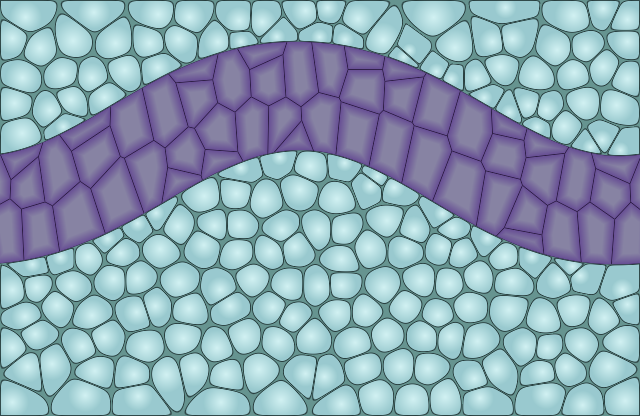
Write a Shadertoy shader that draws this pattern.

```glsl
// Plant-like tissue: an arched band of angular purple cells between fields of
// rounded pale cells. Both are Voronoi diagrams; the pale cells are rounded by
// a soft minimum of the distances to all their sides.

const float TAU = 6.2831853;
const float ROWS = 14.0;            // rows of pale cells over the height
const float CELL_WIDTH = 0.082;
const float JITTER = 0.52;
const float ROUNDNESS = 4.4;        // lower is rounder
const float GAP = 0.0010;           // half the gap between pale cells
const float LINE = 0.0007;          // half the outline width
const float BAND_CELL_WIDTH = 0.083;
const float BAND_SQUASH = 0.72;     // below 1 the band cells grow taller
const float BAND_GLOW = 0.026;      // depth of the purple rim
const float ARCH_PEAK = 0.474;      // as a share of the width
const float ARCH_MIDDLE = 0.632;
const float ARCH_HEIGHT = 0.145;

const vec3 GAP_COLOR = vec3(0.40, 0.58, 0.565);
const vec3 PALE_CORE = vec3(0.82, 0.945, 0.95);
const vec3 PALE_RIM = vec3(0.60, 0.79, 0.81);
const vec3 PURPLE_CORE = vec3(0.53, 0.515, 0.64);
const vec3 PURPLE_RIM = vec3(0.40, 0.30, 0.58);
const vec3 PALE_INK = vec3(0.06, 0.12, 0.12);
const vec3 PURPLE_INK = vec3(0.12, 0.07, 0.19);
const vec2 NOWHERE = vec2(-9.0);    // place of seeds that are left out

vec2 hash22(vec2 p) {
    vec3 q = fract(p.xyx * vec3(0.1031, 0.1030, 0.0973));
    q += dot(q, q.yzx + 33.33);
    return fract((q.xx + q.yz) * q.zy);
}

float aspect() { return iResolution.x / iResolution.y; }

// Share of a pixel that lies below zero distance.
float coverage(float d, float pixel) { return clamp(0.5 - d / pixel, 0.0, 1.0); }

// Centre height, half height and slope factor of the band at x.
vec3 bandAt(float x) {
    float t = TAU * (x / aspect() - ARCH_PEAK);
    float center = ARCH_MIDDLE + ARCH_HEIGHT * cos(t) - 0.010 * sin(t + 0.9);
    float slope = ARCH_HEIGHT * TAU / aspect() * sin(t);
    return vec3(center, 0.1416 - 0.011 * cos(2.0 * t), inversesqrt(1.0 + slope * slope));
}

// Signed distance to the band, negative inside.
float bandDistance(vec2 p) {
    vec3 band = bandAt(p.x);
    return (abs(p.y - band.x) - band.y) * band.z;
}

// Distance to the canvas border or the band, whichever is nearer.
float wallDistance(vec2 p) {
    vec2 border = min(p, vec2(aspect(), 1.0) - p);
    return min(min(border.x, border.y), bandDistance(p));
}

float sideDistance(vec2 p, vec2 a, vec2 b) {
    return dot(0.5 * (a + b) - p, normalize(b - a));
}

// Seeds close to the band are moved to its edge, where they form small cells.
vec2 paleSeed(vec2 cell) {
    vec2 rnd = hash22(cell + 37.0);
    vec2 s = cell + 0.5 + JITTER * (rnd - 0.5);
    s.x += 0.5 * mod(cell.y, 2.0) - 0.25;
    s *= vec2(CELL_WIDTH, 1.0 / ROWS);
    bool outside = s.x < 0.0 || s.x > aspect() || s.y < 0.0 || s.y > 1.0;
    bool borderRow = cell.y < 0.5 || cell.y > ROWS - 1.5;
    bool merged = borderRow && mod(cell.x, 2.0) > 0.5 && rnd.x > 0.4;
    float depth = bandDistance(s);
    if (outside || merged || depth < -0.030) return NOWHERE;
    s.x = clamp(s.x, 0.030, aspect() - 0.030);
    vec3 band = bandAt(s.x);
    if (depth < 0.013) s.y = band.x + sign(s.y - band.x) * (band.y + 0.013 / band.z);
    return s;
}

// Rows 1 and 2 hold the large band cells, 0 and 3 a few small ones at the edges.
vec2 bandSeed(float column, float row) {
    vec2 rnd = hash22(vec2(column + 11.0, row + 5.0));
    float side = row < 1.5 ? -1.0 : 1.0;
    bool edge = row < 0.5 || row > 2.5;
    if (edge && rnd.y > 0.3) return NOWHERE;
    float x = (column + 0.5 + 0.2 * side + 0.4 * (rnd.x - 0.5)) * BAND_CELL_WIDTH;
    float v = side * (edge ? 0.92 : 0.47 + 0.3 * (rnd.y - 0.5));
    vec3 band = bandAt(x);
    return vec2(x, band.x + v * band.y);
}

vec3 paleCells(vec2 p, float pixel) {
    vec2 home = floor(p * vec2(1.0 / CELL_WIDTH, ROWS));
    vec2 seed = NOWHERE, seedCell = home;
    for (int i = 0; i < 25; i++) {
        vec2 cell = home + vec2(i % 5 - 2, i / 5 - 2);
        vec2 s = paleSeed(cell);
        if (distance(p, s) < distance(p, seed)) { seed = s; seedCell = cell; }
    }
    // The cell's inner radius sets how sharply its corners are rounded.
    float radius = wallDistance(seed);
    for (int i = 0; i < 25; i++) {
        vec2 cell = seedCell + vec2(i % 5 - 2, i / 5 - 2);
        if (cell != seedCell) radius = min(radius, 0.5 * distance(seed, paleSeed(cell)));
    }
    radius = max(radius, 0.009);
    float k = ROUNDNESS / radius;
    float sum = exp(-k * wallDistance(p));
    for (int i = 0; i < 25; i++) {
        vec2 cell = seedCell + vec2(i % 5 - 2, i / 5 - 2);
        if (cell != seedCell) sum += exp(-k * sideDistance(p, seed, paleSeed(cell)));
    }
    float d = -log(sum) / k - GAP;
    vec3 fill = mix(PALE_CORE, PALE_RIM, min(distance(p, seed) / (1.1 * radius + 0.006), 1.0));
    vec3 color = mix(GAP_COLOR, fill, coverage(-d, pixel));
    return mix(color, PALE_INK, coverage(abs(d) - LINE, pixel));
}

vec3 bandCells(vec2 p, float pixel) {
    float home = floor(p.x / BAND_CELL_WIDTH);
    vec2 squash = vec2(1.0, BAND_SQUASH);
    vec2 seed = NOWHERE;
    for (int i = 0; i < 20; i++) {
        vec2 s = bandSeed(home + float(i / 4 - 2), float(i % 4)) * squash;
        if (distance(p * squash, s) < distance(p * squash, seed)) seed = s;
    }
    float d = -bandDistance(p);
    for (int i = 0; i < 28; i++) {
        vec2 s = bandSeed(home + float(i / 4 - 3), float(i % 4)) * squash;
        if (distance(s, seed) < 0.0001) continue;
        float stretch = length(normalize(s - seed) * squash);
        d = min(d, sideDistance(p * squash, seed, s) / stretch);
    }
    vec3 color = mix(PURPLE_RIM, PURPLE_CORE, clamp(d / BAND_GLOW, 0.0, 1.0));
    return mix(color, PURPLE_INK, coverage(abs(d) - LINE, pixel));
}

void mainImage(out vec4 fragColor, in vec2 fragCoord) {
    vec2 p = fragCoord / iResolution.y;
    float pixel = 1.0 / iResolution.y;
    float inBand = coverage(bandDistance(p), pixel);
    vec3 color = vec3(0.0);
    if (inBand < 1.0) color += (1.0 - inBand) * paleCells(p, pixel);
    if (inBand > 0.0) color += inBand * bandCells(p, pixel);
    fragColor = vec4(color, 1.0);
}
```
